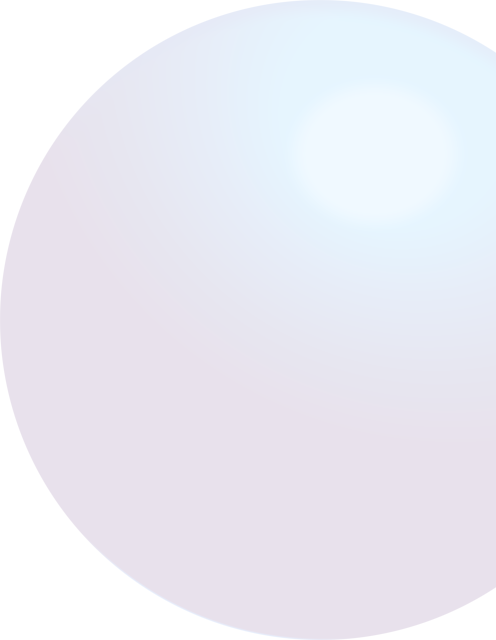
This background is drawn by a WebGL 1 fragment shader. Its source:

```glsl
precision highp float;
// A large pearly disc with a soft off-centre highlight on white, cropped at the right.

uniform vec2 u_resolution;

// Lengths are in canvas heights, origin at the lower left.
const vec2 DISC_CENTER = vec2(0.5, 0.5);
const float DISC_RADIUS = 0.5;

// Gradient rings grow from the focus and drift toward the outer ring.
const vec2 FOCUS = vec2(0.586, 0.759);
const vec2 OUTER_CENTER = vec2(0.716, 0.995);
const float OUTER_RADIUS = 0.699;

const vec2 CORE_RADII = vec2(0.143, 0.122);
const float CORE_INNER = 0.72;
const float CORE_OUTER = 1.04;

const float SHADE_WIDTH = 0.032;
const float SHADE_STRENGTH = 0.6;
const float GLINT_WIDTH = 0.0035;
const vec2 GLINT_DIRECTION = vec2(-0.36, -0.933);

const vec3 WHITE = vec3(1.0);
const vec3 CORE_COLOR = vec3(0.941, 0.976, 1.0);
const vec3 SKY = vec3(0.900, 0.961, 0.998);
const vec3 ICE = vec3(0.906, 0.929, 0.972);
const vec3 LAVENDER = vec3(0.906, 0.902, 0.941);
const vec3 PINK = vec3(0.910, 0.882, 0.925);
const vec3 RIM_SHADE = vec3(0.898, 0.910, 0.965);
const vec3 RIM_GLINT = vec3(0.905, 0.935, 0.990);

// Ring parameter: 0 at the focus, 1 on the outer ring.
float focalGradient(vec2 p) {
  vec2 q = p - FOCUS;
  vec2 drift = OUTER_CENTER - FOCUS;
  float a = OUTER_RADIUS * OUTER_RADIUS - dot(drift, drift);
  float b = dot(q, drift);
  return (sqrt(b * b + a * dot(q, q)) - b) / a;
}

// Blend of the pearl tones from the focus outward.
vec3 pearlRamp(float t) {
  vec3 color = mix(SKY, ICE, clamp((t - 0.25) / 0.23, 0.0, 1.0));
  color = mix(color, LAVENDER, clamp((t - 0.48) / 0.27, 0.0, 1.0));
  return mix(color, PINK, clamp((t - 0.75) / 0.25, 0.0, 1.0));
}

void main() {
  vec2 p = gl_FragCoord.xy / u_resolution.y;
  float pixel = 1.0 / u_resolution.y;

  // Body and bright core
  vec3 color = pearlRamp(focalGradient(p));
  float core = length((p - FOCUS) / CORE_RADII);
  color = mix(CORE_COLOR, color, smoothstep(CORE_INNER, CORE_OUTER, core));

  // Shade along the upper rim, thin glint along the lower left rim
  vec2 fromCenter = p - DISC_CENTER;
  float radius = length(fromCenter);
  vec2 direction = fromCenter / max(radius, 0.0001);
  float depth = DISC_RADIUS - radius;
  float shade = 1.0 - smoothstep(0.0, SHADE_WIDTH, depth);
  shade *= smoothstep(0.5, 0.95, direction.y);
  color = mix(color, RIM_SHADE, shade * SHADE_STRENGTH);
  float glint = 1.0 - smoothstep(0.0, GLINT_WIDTH, depth);
  glint *= smoothstep(0.88, 0.98, dot(direction, GLINT_DIRECTION));
  color = mix(color, RIM_GLINT, glint);

  // Disc over white
  float inside = smoothstep(-0.75 * pixel, 0.75 * pixel, depth);
  gl_FragColor = vec4(mix(WHITE, color, inside), 1.0);
}
```
